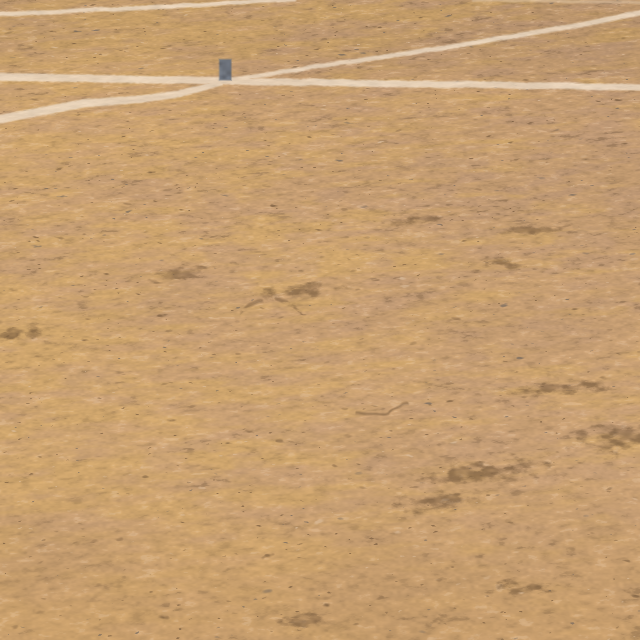
Write a WebGL 2 fragment shader that draws this texture.

```glsl
#version 300 es
precision highp float;
uniform vec2 u_resolution;
out vec4 fragColor;

#define SAND vec3(0.785, 0.625, 0.455)
#define GOLD vec3(0.808, 0.646, 0.425)
#define DUST vec3(0.752, 0.602, 0.475)
#define CLAY vec3(0.770, 0.607, 0.410)
#define SHADE vec3(0.440, 0.335, 0.230)
#define PALE vec3(0.870, 0.755, 0.630)
#define CHALK vec3(0.930, 0.850, 0.755)
#define SLATE vec3(0.390, 0.430, 0.490)
#define SLOPE 0.08
#define GRAIN 0.16
#define MARK_COUNT 12
#define LINE_POINTS 16

float hash(vec2 p) {
    vec3 a = fract(p.xyx * 0.1031);
    a += dot(a, a.yzx + 33.33);
    return fract((a.x + a.y) * a.z);
}

float noise(vec2 p) {
    vec2 i = floor(p), f = fract(p);
    f = f * f * (3.0 - 2.0 * f);
    return mix(mix(hash(i), hash(i + vec2(1, 0)), f.x),
               mix(hash(i + vec2(0, 1)), hash(i + vec2(1, 1)), f.x), f.y);
}

float fbm(vec2 p) {
    float sum = 0.0, amp = 0.533;
    for (int i = 0; i < 4; i++) {
        sum += amp * noise(p);
        p = p * 2.03 + 17.3;
        amp *= 0.5;
    }
    return sum;
}

float segment(vec2 p, vec2 a, vec2 b) {
    vec2 pa = p - a, ba = b - a;
    return length(pa - ba * clamp(dot(pa, ba) / dot(ba, ba), 0.0, 1.0));
}

float stroke(float dist, float halfWidth) {
    float soft = 0.0015 + 0.5 / u_resolution.y;
    return 1.0 - smoothstep(halfWidth - soft, halfWidth + soft, dist);
}

// One random ragged clod per cell: coverage and tint
vec2 specks(vec2 p, float density, float seed) {
    vec2 cell = floor(p) + seed;
    vec2 centre = 0.3 + 0.4 * vec2(hash(cell + 7.1), hash(cell + 19.7));
    float size = mix(0.10, 0.28, hash(cell + 31.3));
    vec2 d = fract(p) - centre;
    d.y += d.x * (hash(cell + 43.9) - 0.5);
    float r = length(d / vec2(size, size * 0.7)) + 0.7 * (noise(p * 7.0) - 0.4);
    return vec2((1.0 - smoothstep(0.2, 1.0, r)) * step(hash(cell), density), hash(cell + 57.7));
}

// Scuffed hollows: centre and radii
const vec4 MARKS[MARK_COUNT] = vec4[MARK_COUNT](
    vec4(0.693, 0.218, 0.060, 0.014), vec4(0.762, 0.260, 0.088, 0.018),
    vec4(0.860, 0.392, 0.085, 0.009), vec4(0.965, 0.318, 0.065, 0.020),
    vec4(0.480, 0.028, 0.038, 0.013), vec4(0.825, 0.083, 0.048, 0.013),
    vec4(0.820, 0.638, 0.060, 0.007), vec4(0.285, 0.572, 0.045, 0.010),
    vec4(0.785, 0.588, 0.045, 0.010), vec4(0.645, 0.658, 0.045, 0.008),
    vec4(0.025, 0.477, 0.045, 0.012), vec4(0.470, 0.546, 0.055, 0.010));

// Chalk paths: x, y and half width; a new path starts where x falls back
const vec3 PATHS[LINE_POINTS] = vec3[LINE_POINTS](
    vec3(-0.01, 0.9775, 0.0034), vec3(0.26, 0.9895, 0.0034), vec3(0.46, 1.001, 0.003),
    vec3(-0.01, 0.8805, 0.0062), vec3(0.34, 0.8735, 0.0056), vec3(1.01, 0.8635, 0.005),
    vec3(-0.01, 0.8125, 0.0066), vec3(0.13, 0.8385, 0.0066), vec3(0.22, 0.8455, 0.0058),
    vec3(0.28, 0.853, 0.0054), vec3(0.345, 0.870, 0.0046),
    vec3(0.344, 0.8725, 0.0034), vec3(0.495, 0.896, 0.0034), vec3(0.73, 0.931, 0.0036),
    vec3(0.90, 0.960, 0.004), vec3(1.01, 0.982, 0.0042));

void main() {
    vec2 uv = gl_FragCoord.xy / u_resolution;

    // Sheared, foreshortened ground plane
    vec2 ground = vec2(uv.x * (1.0 + 0.35 * uv.y), (uv.y - SLOPE * uv.x) * (1.0 + 0.7 * uv.y));
    float broad = fbm(ground * vec2(3.0, 7.0) + 4.0);
    float streak = fbm(ground * vec2(10.0, 48.0) + 11.0);
    float fine = fbm(ground * vec2(46.0, 115.0) + 29.0);
    float grit = noise(ground * vec2(150.0, 230.0));

    // Sand tones: golden left, dusty far right, clay in front
    float golden = smoothstep(0.36, 0.68, streak * 0.6 + broad * 0.4 + 0.14 * (0.5 - uv.x));
    vec3 col = mix(SAND, GOLD, golden);
    float far = smoothstep(0.3, 0.75, uv.y) * smoothstep(0.15, 0.9, uv.x);
    float dusty = smoothstep(0.46, 0.74, fbm(ground * vec2(14.0, 42.0) + 71.0) + 0.05 * far);
    col = mix(col, DUST, dusty * (0.4 + 0.25 * far));
    col = mix(col, CLAY, 0.7 * (1.0 - smoothstep(0.0, 0.3, uv.y)));
    col *= 1.0 + 0.05 * (broad - 0.5) - 0.045 * smoothstep(0.82, 0.96, uv.y) - 0.02 * far;
    col *= 1.0 + GRAIN * (fine - 0.5) + 0.4 * GRAIN * (grit - 0.5);
    col = mix(col, PALE, 0.3 * smoothstep(0.66, 0.82, fine));
    col = mix(col, SHADE, 0.3 * (1.0 - smoothstep(0.18, 0.36, fine)) * (0.3 + 0.7 * dusty));

    // Specks in two sizes, gathered into loose clumps
    float clump = 0.5 + 0.7 * smoothstep(0.35, 0.7, fbm(ground * vec2(8.0, 18.0) + 53.0));
    for (int i = 0; i < 2; i++) {
        float layer = float(i);
        vec2 s = specks(ground * mix(vec2(22.0, 34.0), vec2(48.0, 75.0), layer), 0.18, layer * 97.0);
        vec3 tint = s.y > 0.8 ? PALE : mix(SHADE, SLATE, 0.5 * step(0.6, s.y));
        col = mix(col, tint, s.x * 0.55 * clump);
    }

    // Scuffs with ragged edges and gritty interiors
    float rough = fbm(uv * vec2(55.0, 120.0));
    float scuff = 0.0;
    for (int i = 0; i < MARK_COUNT; i++) {
        vec2 d = uv - MARKS[i].xy;
        d.y -= SLOPE * d.x;
        float r = length(d / MARKS[i].zw) + (rough - 0.5) * 2.6;
        scuff = max(scuff, 1.0 - smoothstep(0.0, 1.2, r));
    }
    scuff *= 0.5 + 0.7 * noise(uv * vec2(95.0, 170.0) + 5.0);

    // Curved footprint rim and a short crease
    vec2 bent = uv + 0.006 * (vec2(noise(uv * 70.0), noise(uv * 70.0 + 9.0)) - 0.5);
    vec2 rim = vec2(bent.x - 0.425, bent.y - 0.533 + 9.0 * pow(bent.x - 0.425, 2.0));
    float arc = max(abs(rim.y), abs(rim.x) - 0.045);
    float crease = min(segment(bent, vec2(0.557, 0.353), vec2(0.609, 0.354)),
                       segment(bent, vec2(0.609, 0.354), vec2(0.635, 0.370)));
    scuff = max(scuff, 0.8 * stroke(arc, 0.003) * smoothstep(0.25, 0.6, rough));
    scuff = max(scuff, 0.8 * stroke(crease, 0.002));
    col = mix(col, SHADE, 0.62 * min(scuff, 1.0));

    // Chalk lines with slightly crumbled edges
    vec2 p = uv + vec2(0.0, 0.002 * (noise(uv * vec2(45.0, 8.0)) - 0.5));
    float chalk = 0.4 * stroke(segment(p, vec2(0.74, 1.0), vec2(1.02, 0.996)), 0.0025);
    for (int i = 1; i < LINE_POINTS; i++) {
        vec3 a = PATHS[i - 1], b = PATHS[i];
        if (b.x < a.x) continue;
        float along = clamp((uv.x - a.x) / (b.x - a.x), 0.0, 1.0);
        chalk = max(chalk, stroke(segment(p, a.xy, b.xy), mix(a.z, b.z, along) + 0.001 * (grit - 0.5)));
    }
    col = mix(col, CHALK * (0.93 + 0.1 * fine), chalk * (0.8 + 0.2 * streak));

    // Small post at the crossing
    vec2 box = abs(uv - vec2(0.352, 0.891)) - vec2(0.0095, 0.0165);
    col = mix(col, SLATE * (0.8 + 0.35 * noise(uv * 140.0)), 0.9 * stroke(max(box.x, box.y), 0.0));
    fragColor = vec4(col, 1.0);
}
```
